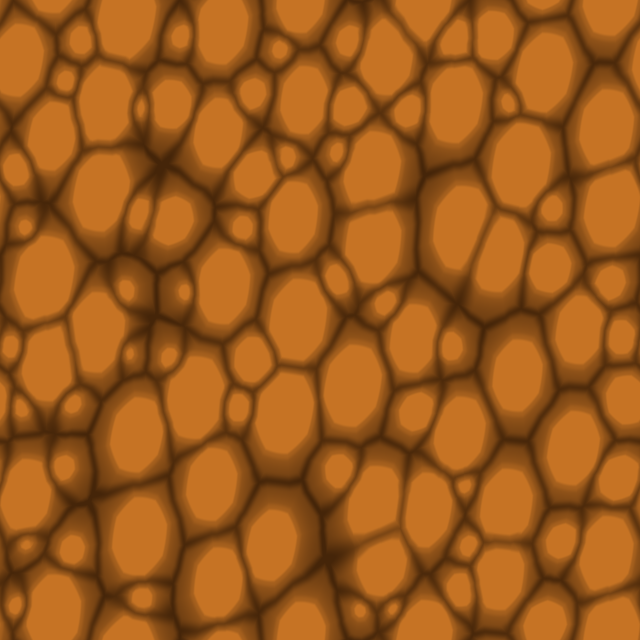
Give the GLSL for this texture, as a Shadertoy shader.

```glsl
// Amber leather grain: large leaning pebbles on a staggered, jittered grid,
// smaller pebbles fitted into the gaps between them, and dark creases.
// Every pebble is a rounded octagon; all grids wrap, so the image tiles.

const vec2 BIG_GRID = vec2(8.0, 6.0);
const vec2 SMALL_GRID = vec2(12.0, 10.0);
const float LEAN = 0.17;
const float FAR = 9.0;
const vec3 AMBER = vec3(0.775, 0.452, 0.142);
const vec3 UMBER = vec3(0.270, 0.145, 0.035);

float hash(vec2 p, float seed) {
    return fract(sin(dot(p, vec2(127.1, 311.7)) + seed * 74.7) * 43758.5453);
}

// Cell index folded back into the grid.
vec2 wrapCell(vec2 cell, vec2 grid) {
    return floor(mod(cell + 0.5, grid));
}

// Random offset from the cell centre, in cells.
vec2 jitter(vec2 id, vec2 amount, float seed) {
    return (vec2(hash(id, seed), hash(id, seed + 1.0)) * 2.0 - 1.0) * amount;
}

// Distance to a tilted, stretched shape between an ellipse and an octagon.
float pebble(vec2 p, float radius, float tilt, float squash) {
    float c = cos(tilt), s = sin(tilt);
    vec2 q = abs(vec2(c * p.x - s * p.y, (s * p.x + c * p.y) * squash));
    float octagon = max(max(q.x, q.y), (q.x + q.y) * 0.7071);
    return mix(length(q), octagon, 0.6) - radius;
}

// Keeps the two smallest distances, in order.
vec2 keepNearest(vec2 nearest, float d) {
    return vec2(min(nearest.x, d), min(nearest.y, max(nearest.x, d)));
}

// Two nearest large pebbles; odd columns are shifted by half a row.
vec2 bigPebbles(vec2 p) {
    vec2 nearest = vec2(FAR);
    vec2 g = p * BIG_GRID;
    for (int i = -1; i <= 1; i++) {
        float column = floor(g.x) + float(i);
        float shift = 0.5 * floor(mod(column + 0.5, 2.0));
        for (int j = -1; j <= 1; j++) {
            vec2 cell = vec2(column, floor(g.y - shift) + float(j));
            vec2 id = wrapCell(cell, BIG_GRID);
            vec2 site = cell + vec2(0.5, 0.5 + shift) + jitter(id, vec2(0.34, 0.26), 1.0);
            float radius = mix(0.035, 0.044, hash(id, 3.0));
            float tilt = LEAN + 0.10 * (hash(id, 4.0) - 0.5);
            nearest = keepNearest(nearest, pebble(p - site / BIG_GRID, radius, tilt, 0.67));
        }
    }
    return nearest;
}

// Adds small pebbles, each sized by the room left between the large ones.
vec2 smallPebbles(vec2 p, vec2 nearest) {
    vec2 base = floor(p * SMALL_GRID);
    for (int i = -1; i <= 1; i++) {
        for (int j = -1; j <= 1; j++) {
            vec2 cell = base + vec2(float(i), float(j));
            vec2 id = wrapCell(cell, SMALL_GRID);
            vec2 site = (cell + 0.5 + jitter(id, vec2(0.32), 11.0)) / SMALL_GRID;
            float room = bigPebbles(site).x;
            float radius = min(room - mix(0.002, 0.013, hash(id, 13.0)), 0.031);
            if (radius > 0.006) {
                float tilt = LEAN + 0.9 * (hash(id, 14.0) - 0.5);
                nearest = keepNearest(nearest, pebble(p - site, radius, tilt, 0.83));
            }
        }
    }
    return nearest;
}

// Darkness from 0 on the flat tops to 1 in the deepest junctions.
float grainShade(vec2 nearest) {
    float edge = 0.5 * (nearest.y - nearest.x);
    float rim = max(nearest.x, 0.008 - edge);
    float terrace = 0.20 * smoothstep(-0.0015, 0.0025, rim)
                  + 0.08 * smoothstep(0.004, 0.009, rim);
    float slope = 0.60 * (1.0 - exp(-max(nearest.x, 0.0) / 0.03));
    float crease = 0.30 * pow(1.0 - smoothstep(0.0, 0.011, edge), 1.5);
    return clamp(terrace + slope + crease, 0.0, 1.0);
}

void mainImage(out vec4 fragColor, in vec2 fragCoord) {
    vec2 uv = fragCoord / iResolution.xy;
    vec2 nearest = smallPebbles(uv, bigPebbles(uv));
    fragColor = vec4(mix(AMBER, UMBER, grainShade(nearest)), 1.0);
}
```
